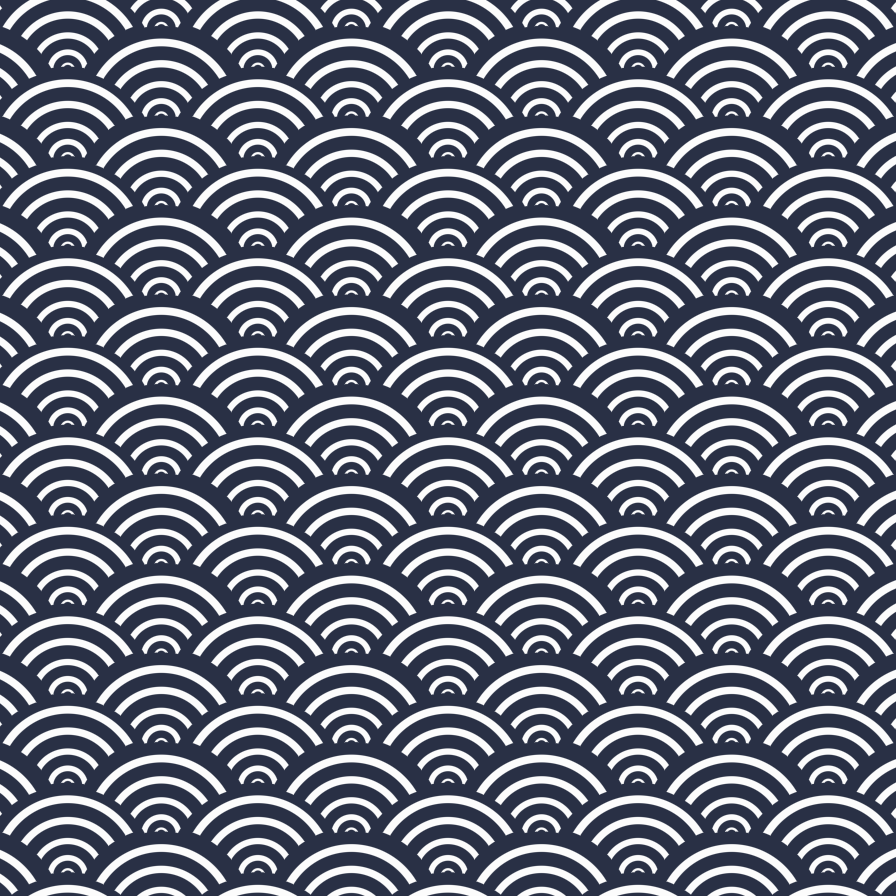
Give the GLSL for this pattern, as a Shadertoy shader.

```glsl
const vec3 NAVY = vec3(0.16, 0.19, 0.27);
const vec3 WHITE = vec3(0.99);

const float ROW_PITCH = 0.0999;    // canvas heights between stacked fans
const float COLUMN_PITCH = 2.124;  // in row pitches, as are all lengths below
const int RING_COUNT = 5;

// Outer radius and line width of each ring in a fan
const vec2 RINGS[RING_COUNT] = vec2[RING_COUNT](
    vec2(0.845, 0.087), vec2(0.632, 0.082), vec2(0.412, 0.070),
    vec2(0.226, 0.064), vec2(0.080, 0.026));

float circleDistance(vec2 p, vec2 center, float radius) {
    return length(p - center) - radius;
}

float ringDistance(vec2 p, float outerRadius, float width) {
    // Larger rings sit slightly higher
    vec2 center = vec2(0.0, 0.08 * outerRadius * outerRadius * outerRadius);
    return abs(circleDistance(p, center, outerRadius - 0.5 * width)) - 0.5 * width;
}

// Region left uncovered by the scales beside and below
float openDistance(vec2 p, float scaleRadius, float lift) {
    vec2 side = vec2(0.5 * COLUMN_PITCH, lift - 0.5);
    float beside = circleDistance(vec2(abs(p.x), p.y), side, scaleRadius);
    float below = circleDistance(p, vec2(0.0, lift - 1.0), scaleRadius);
    return -min(beside, below);
}

float fanDistance(vec2 p) {
    float rings = 1e3;
    for (int i = 0; i < RING_COUNT; i++) {
        rings = min(rings, ringDistance(p, RINGS[i].x, RINGS[i].y));
    }
    return max(rings, openDistance(p, 1.0, 0.035));
}

// One fan per cell, centered across and resting on the cell floor
vec2 repeatCell(vec2 p) {
    float x = mod(p.x + 0.5 * COLUMN_PITCH, COLUMN_PITCH) - 0.5 * COLUMN_PITCH;
    return vec2(x, fract(p.y));
}

void mainImage(out vec4 fragColor, in vec2 fragCoord) {
    vec2 canvas = fragCoord / iResolution.y;
    float pixel = 1.0 / (iResolution.y * ROW_PITCH);

    // Two interleaved sets of columns
    vec2 p = (canvas - vec2(0.5, 0.5226)) / ROW_PITCH;
    vec2 staggered = p + vec2(1.079, 0.545);
    float d = min(fanDistance(repeatCell(p)), fanDistance(repeatCell(staggered)));

    float ink = 1.0 - smoothstep(-0.75 * pixel, 0.75 * pixel, d);
    fragColor = vec4(mix(NAVY, WHITE, ink), 1.0);
}
```
